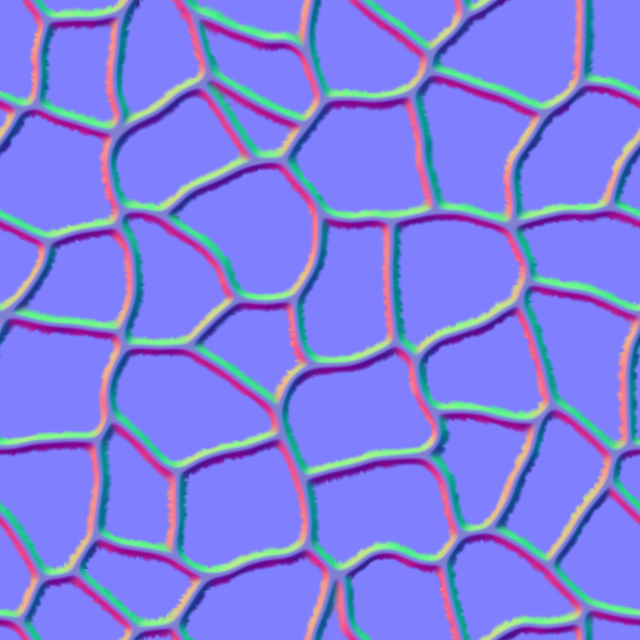
Write a Shadertoy shader that draws this texture map.

```glsl
const float CELLS = 6.0;          // cells per side
const float HALF_WIDTH = 0.0168;  // half the width of a groove
const float BLEND = 230.0;        // sharpness of the joins between grooves

vec2 hash2(vec2 cell, float period) {
    uvec2 v = uvec2(mod(cell, period) + 0.5) + uvec2(17u, uint(period) * 31u);
    v = v * 1664525u + 1013904223u;
    v.x += v.y * 1664525u;
    v.y += v.x * 1664525u;
    v ^= v >> 16u;
    v.x += v.y * 1664525u;
    v.y += v.x * 1664525u;
    v ^= v >> 16u;
    return vec2(v & 0xffffu) / 65535.0;
}

// Two channels of value noise, wrapping after a whole period
vec2 noise2(vec2 p, float period) {
    vec2 x = p * period;
    vec2 i = floor(x), f = x - i;
    vec2 u = f * f * f * (f * (f * 6.0 - 15.0) + 10.0);
    vec2 low = mix(hash2(i, period), hash2(i + vec2(1, 0), period), u.x);
    vec2 high = mix(hash2(i + vec2(0, 1), period), hash2(i + 1.0, period), u.x);
    return mix(low, high, u.y);
}

// Bends the straight cell walls into curves
vec2 warp(vec2 p) {
    return p + 0.055 * (noise2(p, 7.0) - 0.5) + 0.015 * (noise2(p, 15.0) - 0.5);
}

vec2 site(vec2 cell) {
    return cell + 0.5 + 0.96 * (hash2(cell, CELLS) - 0.5);
}

vec2 nearestCell(vec2 x) {
    vec2 base = floor(x), best = base;
    float bestDist = 1e3;
    for (int j = -2; j <= 2; j++)
    for (int i = -2; i <= 2; i++) {
        vec2 cell = base + vec2(i, j);
        vec2 r = site(cell) - x;
        if (dot(r, r) < bestDist) {
            bestDist = dot(r, r);
            best = cell;
        }
    }
    return best;
}

// Direction away from the wall (xy), distance to it (z), position along it (w)
vec4 wallField(vec2 p) {
    const float STEP = 0.001;
    vec2 q = warp(p);
    vec2 gradX = (warp(p + vec2(STEP, 0)) - q) / STEP;
    vec2 gradY = (warp(p + vec2(0, STEP)) - q) / STEP;
    vec2 x = q * CELLS;
    vec2 home = nearestCell(x);
    vec2 a = site(home) - x;
    vec2 away = vec2(0);
    float total = 0.0, nearest = 1e3, along = 0.0;
    for (int j = -2; j <= 2; j++)
    for (int i = -2; i <= 2; i++) {
        if (i == 0 && j == 0) continue;
        vec2 b = site(home + vec2(i, j)) - x;
        vec2 e = normalize(b - a), mid = 0.5 * (a + b);
        vec2 slope = vec2(dot(gradX, e), dot(gradY, e));
        float stretch = max(length(slope), 0.3);
        float d = dot(mid, e) / (CELLS * stretch);
        float weight = exp(-BLEND * d);
        away -= weight * slope / stretch;
        total += weight;
        if (d < nearest) {
            nearest = d;
            along = dot(mid, vec2(-e.y, e.x)) / CELLS + hash2(home, CELLS).x;
        }
    }
    return vec4(away / total, -log(total) / BLEND, along);
}

// Fine ragged streaks running across a wall, from -0.5 to 0.5
float streaks(float t) {
    float i = floor(t), f = t - i;
    float a = hash2(vec2(i, 3), 256.0).x, b = hash2(vec2(i + 1.0, 3), 256.0).x;
    return mix(a, b, f * f * (3.0 - 2.0 * f)) - 0.5;
}

void mainImage(out vec4 fragColor, in vec2 fragCoord) {
    vec2 p = fragCoord / iResolution.xy;
    vec4 wall = wallField(p);

    // Fray the outer rim, more in some places than in others
    float rim = smoothstep(0.3, 0.75, wall.z / HALF_WIDTH);
    float fray = streaks(wall.w * 190.0) * rim * mix(0.35, 1.0, noise2(p, 9.0).x);
    float d = (wall.z + 0.005 * fray) / HALF_WIDTH;

    // Slope is flat at the bottom, steep on the flank, flat outside
    float outer = 1.0 - smoothstep(0.5, 1.02, d);
    float flank = smoothstep(-0.02, 0.38, d) * outer;
    vec2 facing = wall.xy + 0.5 * fray * vec2(-wall.y, wall.x);

    vec2 tilt = vec2(-facing.x, facing.y) * flank * 0.96;
    float up = mix(1.0, 0.1, max(flank, 0.4 * outer));
    fragColor = vec4(clamp(0.5 + 0.5 * vec3(tilt, up), 0.0, 1.0), 1.0);
}
```
